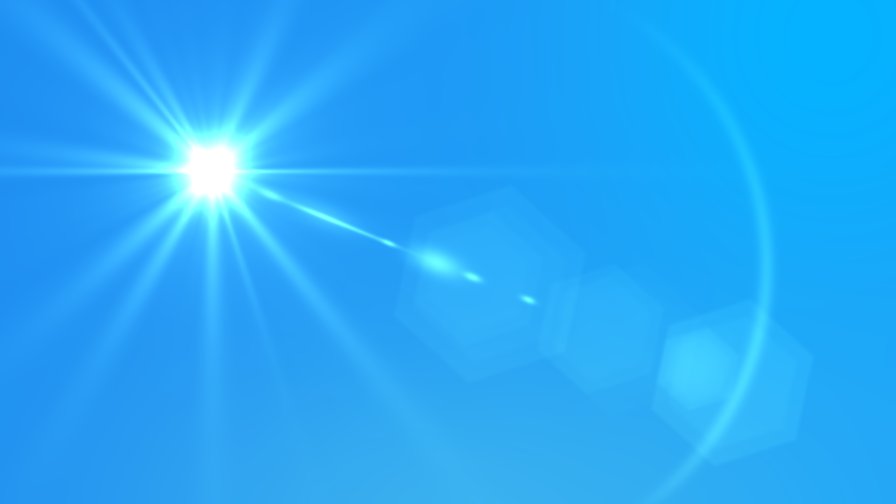
Give the GLSL for this background, as a Shadertoy shader.

```glsl
const vec3 SKY_LEFT = vec3(0.105, 0.545, 0.94);
const vec3 SKY_RIGHT = vec3(0.11, 0.645, 0.975);
const vec3 SKY_CORNER = vec3(0.01, 0.70, 1.0);
const vec3 SKY_HAZE = vec3(0.25, 0.71, 0.93);
const vec3 GLOW_TINT = vec3(0.58, 0.78, 0.40);
const vec3 LENS_TINT = vec3(0.40, 0.52, 0.18);

const vec2 SUN = vec2(0.421, 0.660);
const vec2 FLARE_AXIS = vec2(0.9265, -0.3762);
const vec2 RING_CENTER = vec2(0.933, 0.472);
const float RING_RADIUS = 0.588;
const float RING_WIDTH = 0.015;
const float HEX_TURN = 0.314;

// Rays: angle in degrees, half width at the tip, falloff length
const int RAY_COUNT = 13;
const vec3 RAYS[RAY_COUNT] = vec3[](
    vec3(0.0, 0.010, 0.22), vec3(39.0, 0.050, 0.17), vec3(67.0, 0.042, 0.16),
    vec3(120.0, 0.024, 0.14), vec3(128.0, 0.013, 0.20), vec3(139.0, 0.038, 0.23),
    vec3(173.0, 0.030, 0.17), vec3(180.0, 0.012, 0.24), vec3(222.0, 0.035, 0.17),
    vec3(239.0, 0.032, 0.18), vec3(270.0, 0.028, 0.20), vec3(288.0, 0.014, 0.13),
    vec3(309.0, 0.026, 0.23));

// Hexagons: distance along the axis, radius, strength
const int HEX_COUNT = 6;
const vec3 HEXES[HEX_COUNT] = vec3[](
    vec3(0.595, 0.200, 0.075), vec3(0.570, 0.135, 0.045),
    vec3(0.832, 0.132, 0.065), vec3(0.890, 0.155, 0.030),
    vec3(1.114, 0.169, 0.110), vec3(1.040, 0.085, 0.090));

// Glints: distance along the axis, half length, half width, strength
const int GLINT_COUNT = 8;
const vec4 GLINTS[GLINT_COUNT] = vec4[](
    vec4(0.125, 0.025, 0.008, 0.35), vec4(0.235, 0.065, 0.005, 0.40),
    vec4(0.240, 0.070, 0.022, 0.18), vec4(0.330, 0.075, 0.004, 0.25),
    vec4(0.378, 0.014, 0.005, 0.40), vec4(0.480, 0.050, 0.022, 0.40),
    vec4(0.558, 0.017, 0.007, 0.45), vec4(0.677, 0.014, 0.006, 0.45));

vec2 hashGradient(vec2 cell) {
    float angle = 6.2832 * fract(sin(dot(cell, vec2(127.1, 311.7))) * 43758.5);
    return vec2(cos(angle), sin(angle));
}

float gradientNoise(vec2 p) {
    vec2 cell = floor(p), f = fract(p);
    vec2 u = f * f * (3.0 - 2.0 * f), e = vec2(1.0, 0.0);
    float a = dot(hashGradient(cell), f);
    float b = dot(hashGradient(cell + e.xy), f - e.xy);
    float c = dot(hashGradient(cell + e.yx), f - e.yx);
    float d = dot(hashGradient(cell + e.xx), f - e.xx);
    return mix(mix(a, b, u.x), mix(c, d, u.x), u.y);
}

float bell(vec2 p, vec2 size) {
    vec2 q = p / size;
    return exp(-dot(q, q));
}

// Signed distance to a hexagon whose corner radius is given
float hexDistance(vec2 p, float radius) {
    float sector = 1.0472;
    float a = mod(atan(p.y, p.x) - HEX_TURN, sector) - 0.5 * sector;
    return length(p) * cos(a) - radius * 0.866;
}

vec3 sky(vec2 p) {
    vec3 col = mix(SKY_LEFT, SKY_RIGHT, smoothstep(0.25, 1.65, p.x));
    col = mix(col, SKY_CORNER, 0.95 * bell(p - vec2(1.65, 0.93), vec2(0.40, 0.42)));
    return mix(col, SKY_HAZE, 0.80 * bell(p - vec2(0.92, -0.05), vec2(0.75, 0.38)));
}

float sunGlow(vec2 p) {
    float d = length(p);
    vec2 dir = p / max(d, 1e-4);
    float glow = 1.7 * exp(-pow(d / 0.055, 2.0)) + 0.75 * exp(-d / 0.075);
    glow += 0.10 * exp(-d / 0.30);
    glow *= 1.0 + 0.5 * gradientNoise(dir * 7.0) * smoothstep(0.03, 0.12, d);
    for (int i = 0; i < RAY_COUNT; i++) {
        float angle = radians(RAYS[i].x);
        vec2 axis = vec2(cos(angle), sin(angle));
        float along = dot(p, axis);
        float across = dot(p, vec2(-axis.y, axis.x));
        float width = RAYS[i].y * (0.25 + 1.6 * max(along, 0.0));
        float ray = exp(-pow(across / width, 2.0)) * exp(-max(along, 0.0) / RAYS[i].z);
        glow += 0.48 * ray * smoothstep(0.0, 0.06, along);
    }
    return glow;
}

void mainImage(out vec4 fragColor, in vec2 fragCoord) {
    vec2 p = fragCoord / iResolution.y;
    vec2 fromSun = p - SUN;
    vec2 onAxis = vec2(dot(fromSun, FLARE_AXIS), dot(fromSun, vec2(-FLARE_AXIS.y, FLARE_AXIS.x)));

    // Sun, rays and the glints along the flare axis
    float glow = sunGlow(fromSun);
    for (int i = 0; i < GLINT_COUNT; i++)
        glow += GLINTS[i].w * bell(onAxis - vec2(GLINTS[i].x, 0.0), GLINTS[i].yz);

    // Translucent hexagons with a fainter one nested inside each
    float lens = 0.10 * bell(onAxis - vec2(1.035, 0.0), vec2(0.06));
    for (int i = 0; i < HEX_COUNT; i++) {
        float d = hexDistance(fromSun - FLARE_AXIS * HEXES[i].x, HEXES[i].y);
        float fill = smoothstep(0.006, -0.006, d);
        float inner = smoothstep(0.008, -0.008, d + 0.18 * HEXES[i].y);
        lens += HEXES[i].z * (0.65 * fill + 0.35 * inner);
    }

    // Halo arc, fading toward the top
    vec2 q = p - RING_CENTER;
    float arc = exp(-pow((length(q) - RING_RADIUS) / RING_WIDTH, 2.0));
    arc *= smoothstep(0.25, 0.60, q.x) * mix(0.27, 0.13, smoothstep(-0.25, 0.45, q.y));

    vec3 col = sky(p) + GLOW_TINT * glow + LENS_TINT * (lens + arc);
    fragColor = vec4(clamp(col, 0.0, 1.0), 1.0);
}
```
